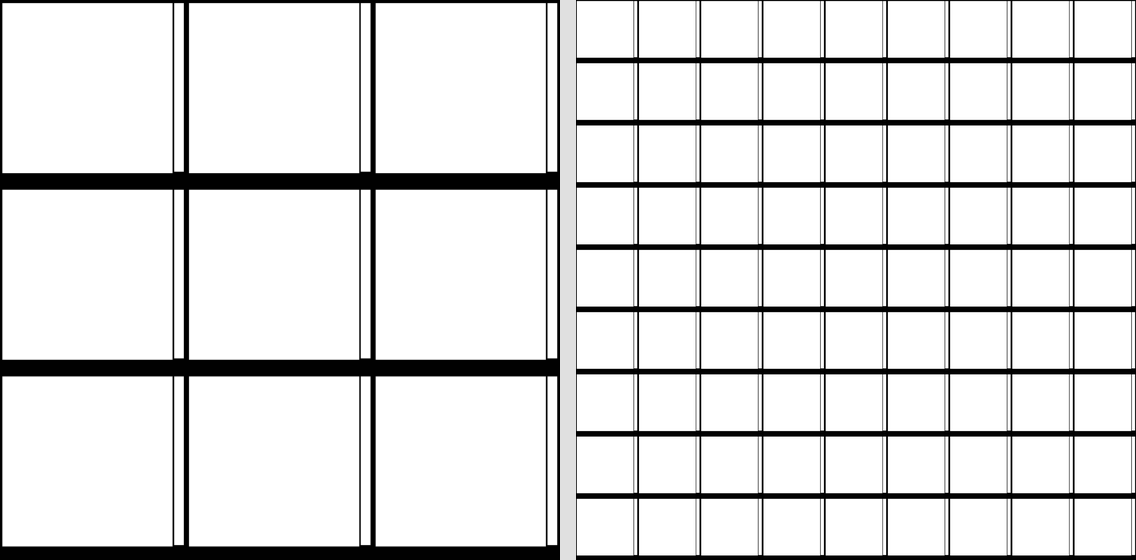
Left: one tile. Right: repeated 3 by 3.
A Shadertoy shader for this pattern:

```glsl
// Three by three grid of white panes on black: each cell holds a wide pane
// and a narrow strip beside it, above a thick sill.
// Both are axis-aligned boxes in a cell repeated with fract.

// Smoothed coverage of the box from lo to hi; soft is the edge width.
float box(vec2 p, vec2 lo, vec2 hi, vec2 soft) {
    vec2 inside = clamp(min(p - lo, hi - p) / soft + 0.5, 0.0, 1.0);
    return inside.x * inside.y;
}

void mainImage(out vec4 fragColor, in vec2 fragCoord) {
    // Repeat the unit cell three times each way
    vec2 cell = fract(3.0 * fragCoord / iResolution.xy);
    vec2 soft = 3.0 * 1.2 / iResolution.xy;

    // Wide pane, and a strip that reaches slightly less far down
    float pane = box(cell, vec2(0.0125, 0.0725), vec2(0.9245, 0.9835), soft);
    float strip = box(cell, vec2(0.933, 0.080), vec2(0.985, 0.9835), soft);

    fragColor = vec4(mix(vec3(0.005), vec3(1.0), max(pane, strip)), 1.0);
}
```
